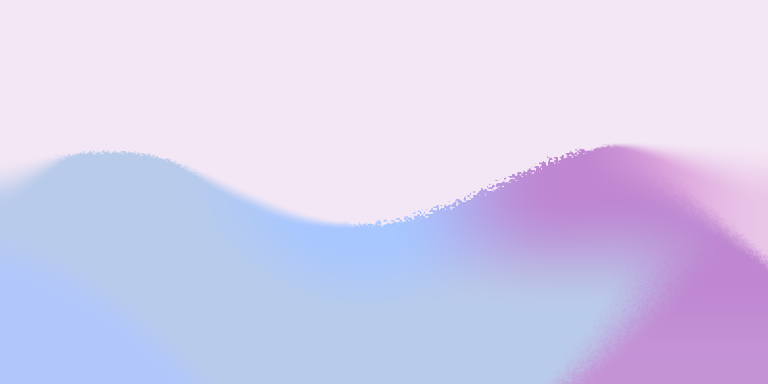
A WebGL 1 fragment shader for this background:

```glsl
precision highp float;
// Soft pastel waves: a blue and violet body of colour under a pale pink sky.
// Ridge curves give the shapes; each layer is a smooth mask over the last,
// and value noise frays the ridges where they are crisp.

uniform vec2 u_resolution;

// Palette
const vec3 SKY = vec3(0.957, 0.906, 0.960);
const vec3 MIST_BLUE = vec3(0.727, 0.798, 0.918);
const vec3 DEEP_BLUE = vec3(0.695, 0.780, 0.985);
const vec3 BRIGHT_BLUE = vec3(0.658, 0.780, 1.000);
const vec3 VIOLET = vec3(0.748, 0.525, 0.818);
const vec3 ORCHID = vec3(0.770, 0.575, 0.840);
const vec3 PINK = vec3(0.865, 0.650, 0.865);
const vec3 PALE_PINK = vec3(0.915, 0.775, 0.910);

// Main ridge: crest, trough and the rise to the right
const float CREST_X = 0.31;
const float CREST_Y = 0.609;
const float TROUGH_X = 0.95;
const float DROP = 0.187;
const float RISE = 0.210;
const float RISE_END = 1.65;

// Grain on the ridges
const float GRAIN_SCALE = 200.0;
const float GRAIN_SIZE = 0.036;

float hash(vec2 cell) {
  vec3 q = fract(vec3(cell.xyx) * 0.1031);
  q += dot(q, q.yzx + 33.33);
  return fract((q.x + q.y) * q.z);
}

float valueNoise(vec2 p) {
  vec2 cell = floor(p);
  vec2 f = fract(p);
  f = f * f * (3.0 - 2.0 * f);
  float low = mix(hash(cell), hash(cell + vec2(1.0, 0.0)), f.x);
  float high = mix(hash(cell + vec2(0.0, 1.0)), hash(cell + 1.0), f.x);
  return mix(low, high, f.y);
}

// Rises over a.x..a.y and falls over b.x..b.y
float window(vec2 a, vec2 b, float x) {
  return smoothstep(a.x, a.y, x) * (1.0 - smoothstep(b.x, b.y, x));
}

float mainRidge(float x) {
  float left = max(CREST_X - x, 0.0);
  return CREST_Y - 0.2 * left * left
    - DROP * smoothstep(CREST_X, TROUGH_X, x)
    + RISE * smoothstep(TROUGH_X, RISE_END, x);
}

// Depth over which the sky fades into the body
float ridgeSoftness(float x) {
  return 0.010
    + 0.120 * (1.0 - smoothstep(0.0, 0.22, x))
    + 0.040 * window(vec2(0.40, 0.62), vec2(0.70, 1.00), x)
    + 0.150 * smoothstep(1.55, 2.0, x);
}

float ridgeGrain(float x) {
  return 0.35 * window(vec2(0.08, 0.20), vec2(0.40, 0.60), x)
    + window(vec2(0.80, 1.15), vec2(1.40, 1.65), x);
}

// Blue layers on the left and under the trough
vec3 blueBody(vec2 p, float depth) {
  float hill = 0.39 - 0.25 * p.x - 0.80 * p.x * p.x;
  vec3 color = mix(MIST_BLUE, DEEP_BLUE, smoothstep(-0.04, 0.12, hill - p.y));
  float glow = smoothstep(0.40, 0.85, p.x) * (1.0 - smoothstep(0.04, 0.28, depth));
  return mix(color, BRIGHT_BLUE, glow);
}

// Violet crest, lower right swell and the pink haze above it
vec3 addViolet(vec3 color, vec2 p, float grain) {
  float crest = smoothstep(1.0, 1.46, p.x) * smoothstep(0.18, 0.50, p.y);
  color = mix(color, VIOLET, crest);

  float flank = 1.47 + 1.1 * p.y - 0.8 * p.y * p.y;
  float spread = 0.07 + 0.25 * p.y;
  float swell = smoothstep(-spread, spread, p.x - flank + grain);
  color = mix(color, mix(ORCHID, VIOLET, smoothstep(0.05, 0.30, p.y)), swell);

  float bend = p.x - 1.52;
  float above = p.y - (0.49 - 0.8 * bend * bend) + 0.5 * grain;
  float softness = mix(0.15, 0.04, smoothstep(1.60, 2.0, p.x));
  float haze = smoothstep(-0.02, softness, above) * smoothstep(1.48, 1.78, p.x);
  return mix(color, mix(PINK, PALE_PINK, smoothstep(1.70, 2.0, p.x)), haze);
}

void main() {
  // The canvas spans 2 by 1 units
  vec2 p = gl_FragCoord.xy / u_resolution * vec2(2.0, 1.0);
  float grain = (valueNoise(p * GRAIN_SCALE) - 0.5) * GRAIN_SIZE;
  float depth = mainRidge(p.x) - p.y;

  vec3 body = addViolet(blueBody(p, depth), p, grain);

  // Fade the sky over the frayed ridge
  float frayed = depth + grain * ridgeGrain(p.x);
  float cover = smoothstep(0.0, ridgeSoftness(p.x), frayed);
  gl_FragColor = vec4(mix(SKY, body, cover), 1.0);
}
```
